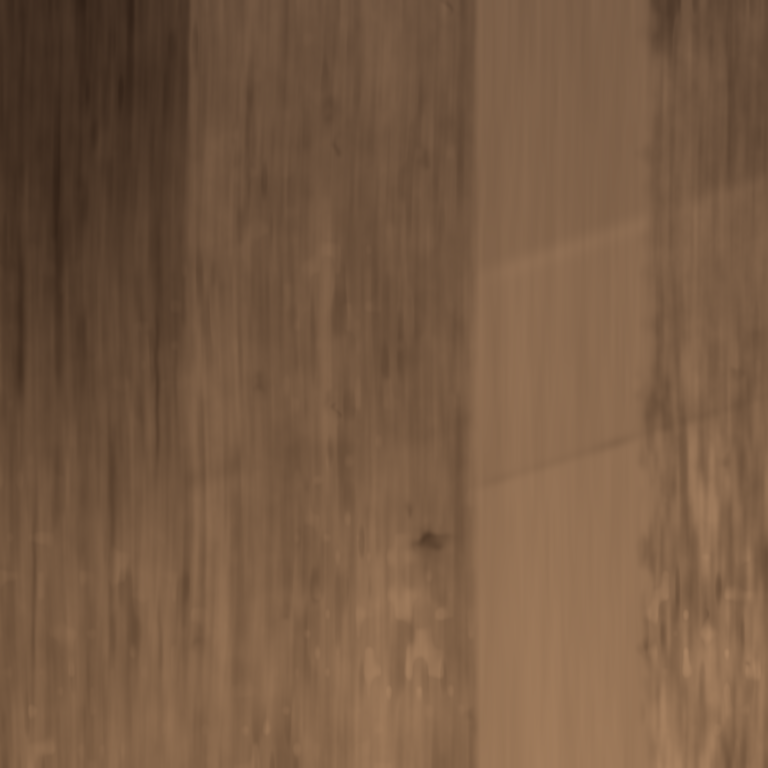
A Shadertoy shader for this texture:

```glsl
float hash(vec2 p) {
    vec3 q = fract(vec3(p.xyx) * 0.1031);
    q += dot(q, q.yzx + 33.33);
    return fract((q.x + q.y) * q.z);
}

float noise(vec2 p) {
    vec2 i = floor(p), f = fract(p);
    f = f * f * (3.0 - 2.0 * f);
    return mix(mix(hash(i), hash(i + vec2(1, 0)), f.x),
               mix(hash(i + vec2(0, 1)), hash(i + vec2(1, 1)), f.x), f.y);
}

float fbm(vec2 p) {
    float sum = 0.0, amp = 0.5;
    for (int i = 0; i < 4; i++) {
        sum += amp * noise(p);
        p = p * 2.03 + 17.3;
        amp *= 0.5;
    }
    return sum / 0.9375;
}

// Soft elliptical mark
float blot(vec2 p, vec2 center, vec2 size) {
    vec2 d = (p - center) / size;
    return exp(-dot(d, d));
}

// Soft line around zero
float ridge(float d, float width) {
    return exp(-d * d / (width * width));
}

void mainImage(out vec4 fragColor, in vec2 fragCoord) {
    vec2 uv = fragCoord / iResolution.xy;
    float x = uv.x, y = uv.y;
    vec2 g = vec2(x + 0.01 * (noise(uv * vec2(4, 3)) - 0.5), y);

    // Plank masks, left to right
    float pastLeft = smoothstep(0.236, 0.252, x);
    float pastMiddle = smoothstep(0.612, 0.628, x);
    float pastPlaned = smoothstep(0.83, 0.858, x + 0.02 * (noise(uv * vec2(30, 45)) - 0.5));
    float left = 1.0 - pastLeft;
    float middle = pastLeft * (1.0 - pastMiddle);
    float planed = pastMiddle * (1.0 - pastPlaned);
    float rough = pastPlaned;

    // Broad light, falling off toward the top left
    float leftTone = mix(0.475, 0.235, smoothstep(0.0, 1.0, y)) + 0.2 * (x - 0.12);
    float middleTone = mix(0.525, 0.405, smoothstep(0.0, 0.85, y)) + 0.08 * (x - 0.43);
    float planedTone = mix(0.585, 0.49, y);
    float roughTone = mix(0.545, 0.445, y);
    float tone = left * leftTone + middle * middleTone + planed * planedTone + rough * roughTone;

    // Slanted shadow edges across the right planks
    float upper = y - 0.655 - 0.34 * (x - 0.65);
    float lower = y - 0.372 - 0.31 * (x - 0.65);
    float fade = pastMiddle * (1.0 - 0.5 * rough) * smoothstep(0.61, 0.69, x);
    tone -= pastMiddle * 0.024 * smoothstep(-0.012, 0.016, upper);
    tone += fade * 0.016 * ridge(upper + 0.012, 0.012);
    tone -= pastMiddle * 0.022 * smoothstep(-0.008, 0.008, lower) * exp(-max(lower, 0.0) * 7.0);
    tone -= fade * 0.045 * ridge(lower - 0.004, 0.008) * noise(uv * vec2(25, 8));

    // Long fibres, fine grain and mottling
    float grain = 0.5 * planed + 1.1 * left + middle + 1.1 * rough;
    float wear = 0.7 * middle + rough + 0.6 * left + 0.03 * planed;
    float fibre = fbm(g * vec2(42, 1.8)) - 0.5;
    float fine = noise(g * vec2(130, 7)) + noise(g * vec2(210, 16) + 50.0) - 1.0;
    float mottle = fbm(uv * vec2(12, 8) + 40.0) - 0.5;
    tone += grain * (0.11 * fibre + 0.026 * fine);
    tone += wear * (0.09 * mottle + 0.05 * (fbm(uv * vec2(45, 32)) - 0.5));

    // Broken dark pores and pale flecks, gathered in worn patches
    float patches = smoothstep(0.38, 0.68, fbm(uv * vec2(9, 5) + 71.0));
    float pores = smoothstep(0.6, 0.92, noise(g * vec2(95, 17) + 9.0));
    float streaks = smoothstep(0.62, 0.95, noise(g * vec2(65, 5) + 23.0));
    float flecks = smoothstep(0.68, 0.95, noise(uv * vec2(75, 40) + 5.0));
    tone -= wear * (0.06 * pores * (0.15 + patches) + 0.05 * streaks);
    tone += wear * 0.07 * flecks * (0.2 + patches) * (1.1 - y);

    // Torn grain in short upright streaks, heaviest at the lower right
    float torn = noise(g * vec2(85, 15)) + 0.7 * noise(g * vec2(140, 30) + 8.0) - 0.85;
    tone += rough * torn * 0.1 * (1.0 - 0.8 * smoothstep(0.4, 0.65, y));
    tone -= 0.045 * ridge(x - 0.842, 0.008) * smoothstep(0.35, 0.75, noise(vec2(x * 60.0, y * 28.0)))
        * smoothstep(0.6, 0.4, y);

    // Faint broken cracks running down the left planks
    for (int i = 0; i < 8; i++) {
        float id = float(i);
        float cx = 0.25 * (id + 0.1 + 0.8 * hash(vec2(id, 3))) / 8.0;
        cx += 0.012 * (noise(vec2(y * 2.0, id * 7.0)) - 0.5) + 0.002 * noise(vec2(y * 30.0, id));
        float span = smoothstep(0.36, 0.1, abs(y - hash(vec2(id, 11))));
        float width = 0.003 + 0.006 * hash(vec2(id, 19));
        float broken = smoothstep(0.2, 0.8, noise(vec2(id * 5.0, y * 11.0)));
        tone -= 0.07 * span * broken * ridge(x - cx, width);
    }

    // Plank seams
    tone -= 0.06 * ridge(x - 0.242, 0.005) * smoothstep(0.7, 1.0, y);
    tone -= 0.03 * ridge(x - 0.604, 0.014) * (0.3 + noise(uv * vec2(40, 16)));
    tone += 0.01 * ridge(x - 0.626, 0.004);

    // Cross creases, scattered specks and knots
    for (int i = 0; i < 3; i++) {
        float id = float(i);
        float crease = y - 0.41 + 0.1 * id - 0.14 * (x - 0.4) - 0.04 * (noise(uv * 8.0 + id) - 0.5);
        float gaps = smoothstep(0.35, 0.8, noise(uv * vec2(18, 6) + id * 9.0));
        tone -= middle * (0.04 - 0.028 * id) * ridge(crease, 0.014) * gaps;
    }
    vec2 ragged = uv + 0.014 * (vec2(noise(uv * 70.0), noise(uv * 70.0 + 30.0)) - 0.5);
    for (int i = 0; i < 20; i++) {
        float id = float(i);
        vec2 center = vec2(0.25 + 0.74 * hash(vec2(id, 31)), hash(vec2(id, 47)));
        vec2 size = vec2(0.005, 0.009) * (0.6 + 1.2 * hash(vec2(id, 59)));
        tone -= 0.05 * (1.0 - planed) * blot(ragged, center, size);
    }
    tone -= 0.12 * blot(ragged, vec2(0.56, 0.295), vec2(0.02, 0.008));
    tone -= 0.06 * blot(ragged, vec2(0.558, 0.288), vec2(0.014, 0.026));
    tone -= 0.08 * blot(ragged, vec2(0.853, 0.475), vec2(0.02, 0.035));

    // Brown ramp, greyer toward the dark top
    tone += 0.018;
    vec3 color = mix(vec3(0.28, 0.20, 0.14), vec3(0.57, 0.44, 0.33), (tone - 0.28) / 0.29);
    color += vec3(-0.004, 0.0, 0.006) * (y - 0.5) * 2.0;
    fragColor = vec4(clamp(color, 0.0, 1.0), 1.0);
}
```
